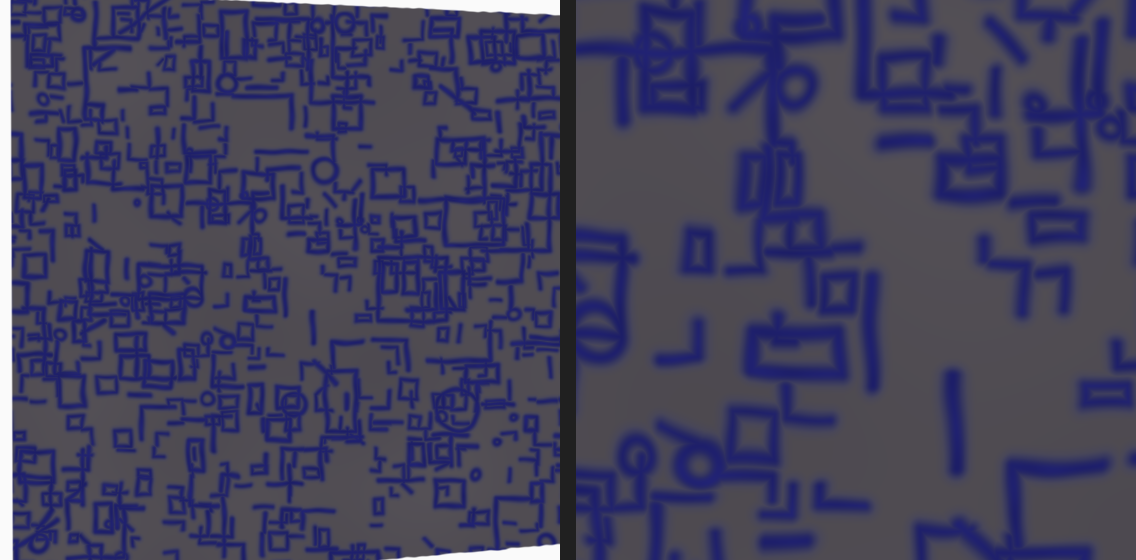
Left, the full canvas; right, a detail of the centre.
This pattern is drawn by a three.js fragment shader. Its source:

```glsl
varying vec2 vUv;

vec2 hash2(vec2 p) {
  vec3 q = fract(p.xyx * vec3(0.1031, 0.1030, 0.0973));
  q += dot(q, q.yzx + 33.33);
  return fract((q.xx + q.yz) * q.zy);
}

float gradientNoise(vec2 p) {
  vec2 i = floor(p), f = fract(p);
  vec2 u = f * f * f * (f * (f * 6.0 - 15.0) + 10.0);
  vec2 e = vec2(0.0, 1.0);
  float a = dot(hash2(i + 40.0) * 2.0 - 1.0, f);
  float b = dot(hash2(i + 40.0 + e.yx) * 2.0 - 1.0, f - e.yx);
  float c = dot(hash2(i + 40.0 + e.xy) * 2.0 - 1.0, f - e.xy);
  float d = dot(hash2(i + 41.0) * 2.0 - 1.0, f - 1.0);
  return mix(mix(a, b, u.x), mix(c, d, u.x), u.y);
}

float boxDistance(vec2 p, vec2 halfSize) {
  vec2 d = abs(p) - halfSize;
  return length(max(d, 0.0)) + min(max(d.x, d.y), 0.0);
}

// Distance to one random trace: outline, corner, bar, slanted bar or ring
float traceDistance(vec2 p, vec2 size, float kind) {
  if (kind < 0.30) return abs(boxDistance(p, size));
  if (kind < 0.66) {
    vec2 corner = sign(hash2(vec2(kind * 911.0, 7.0)) - 0.5) * size;
    float across = boxDistance(p - vec2(0.0, corner.y), vec2(size.x, 0.0));
    float upright = boxDistance(p - vec2(corner.x, 0.0), vec2(0.0, size.y));
    return min(across, upright);
  }
  if (kind < 0.78) return boxDistance(p, vec2(size.x, 0.0));
  if (kind < 0.90) return boxDistance(p, vec2(0.0, size.y));
  if (kind < 0.95) {
    vec2 dir = normalize(size * vec2(kind < 0.925 ? 1.0 : -1.0, 1.0));
    return length(p - dir * clamp(dot(p, dir), -size.x, size.x));
  }
  return abs(length(p) - size.x * 0.7);
}

// Nearest trace in a jittered grid, in canvas units
float traceLayer(vec2 p, float cells, float keep, float seed) {
  vec2 g = p * cells, base = floor(g);
  float nearest = 1.0;
  for (int y = -1; y <= 1; y++) {
    for (int x = -1; x <= 1; x++) {
      vec2 id = base + vec2(float(x), float(y));
      vec2 pick = hash2(id + seed);
      float crowding = gradientNoise((id + 0.5) / cells * 6.0 + 3.0);
      if (pick.x < keep + 0.6 * crowding) {
        vec2 center = id + 0.5 + (hash2(id + seed + 17.0) - 0.5) * 0.6;
        vec2 size = mix(vec2(0.16), vec2(0.54), hash2(id + seed + 53.0));
        nearest = min(nearest, traceDistance(g - center, size, pick.y) / cells);
      }
    }
  }
  return nearest;
}

void main() {
  // Slight wobble so that the traces look hand cut
  vec2 p = vUv + 0.006 * vec2(gradientNoise(vUv * 22.0), gradientNoise(vUv * 22.0 + 9.0));

  float d = traceLayer(p, 9.0, 0.60, 11.0);
  d = min(d, traceLayer(p + 0.013, 18.0, 0.55, 131.0));
  d = min(d, traceLayer(p + 0.007, 33.0, 0.40, 277.0) + 0.0008);

  // Soft strokes of uneven weight with a bluish fringe
  float weight = 0.0012 * gradientNoise(p * 30.0 + 5.0);
  float fringe = 1.0 - smoothstep(0.004, 0.013, d + weight);
  float stroke = 1.0 - smoothstep(0.002, 0.0085, d + weight);
  float core = 1.0 - smoothstep(0.0, 0.005, d + weight);

  vec3 board = vec3(0.315, 0.300, 0.325) + 0.03 * gradientNoise(vUv * 4.0);
  vec3 color = mix(board, vec3(0.265, 0.265, 0.375), fringe * 0.85);
  color = mix(color, vec3(0.175, 0.180, 0.375), stroke);
  float tint = gradientNoise(p * 40.0 + 21.0);
  color = mix(color, vec3(0.120, 0.125, 0.425) + 0.06 * tint * vec3(0.4, 0.4, 1.0), core);

  // Tilted board edges against the white ground
  float ragged = 0.003 * gradientNoise(vUv * vec2(60.0, 30.0));
  float left = vUv.x - 0.023 + 0.004 * vUv.y;
  float top = 1.0 - vUv.y - 0.045 * (vUv.x - 0.40);
  float bottom = vUv.y - 0.090 * (vUv.x - 0.68);
  float inside = min(left, min(top, bottom) + ragged);
  color = mix(vec3(0.98), color, smoothstep(-0.002, 0.002, inside));

  gl_FragColor = vec4(color, 1.0);
}
```
